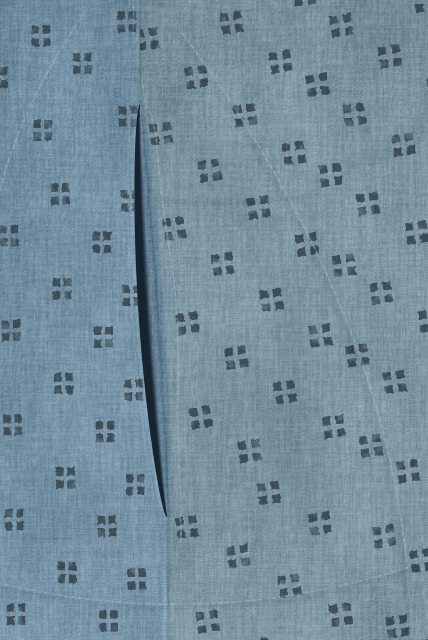
A WebGL 2 fragment shader for this texture:

```glsl
#version 300 es
precision highp float;
// Faded chambray garment with a pocket slit, stitched seams and block-printed motifs.
// Two bent lattices place the four-square prints; the slit and seams are curves,
// and stretched value noise gives the warp, weft and soft wrinkles.
uniform vec2 u_resolution;
out vec4 outColor;

const float CLOTH_HEIGHT = 768.0; // cloth units from top to bottom
const float PI = 3.14159;
const vec3 LEFT_CLOTH = vec3(0.455, 0.567, 0.645);
const vec3 RIGHT_CLOTH = vec3(0.482, 0.578, 0.630);
const vec3 INK = vec3(0.23, 0.295, 0.335);
const vec3 THREAD = vec3(0.62, 0.71, 0.76);
const vec3 SHADOW = vec3(0.085, 0.14, 0.185);
const vec3 LINING = vec3(0.35, 0.46, 0.54);

float hash(vec2 p) {
  return fract(sin(dot(p, vec2(127.1, 311.7))) * 43758.5453);
}

float noise(vec2 p) {
  vec2 i = floor(p), f = fract(p);
  f = f * f * (3.0 - 2.0 * f);
  return mix(mix(hash(i), hash(i + vec2(1, 0)), f.x),
             mix(hash(i + vec2(0, 1)), hash(i + vec2(1, 1)), f.x), f.y);
}

float fbm(vec2 p) {
  float sum = 0.0, amp = 0.5;
  for (int i = 0; i < 4; i++) {
    sum += amp * noise(p);
    p = p * 2.03 + 17.0;
    amp *= 0.5;
  }
  return sum;
}

// Four small squares around a centre, mirrored from one
float motif(vec2 d, float tilt, vec2 gap, vec2 halfSize, float wobble, float aa) {
  if (dot(d, d) > 500.0) return 0.0;
  float c = cos(tilt), s = sin(tilt);
  d = vec2(c * d.x - s * d.y, s * d.x + c * d.y);
  vec2 e = abs(abs(d) - gap) - halfSize;
  return 1.0 - smoothstep(-aa, aa, max(e.x, e.y) + wobble);
}

// Print centres left of the slit; rows above the diagonal seam are shifted
vec2 leftCentre(float k, float j) {
  float odd = mod(k, 2.0);
  float y = 510.0 + 4.0 * k - 54.0 * odd + 113.5 * j;
  float x = 15.0 + 69.0 * k - 6.8 * k * k + 0.018 * (y - 500.0);
  if (abs(y - 175.0) < 12.0) return vec2(-99.0);
  if (y < 190.0) {
    x -= 22.0 * sin(k * PI / 3.0) + 9.0 * step(k, 0.5);
    y += k < 1.5 ? 37.0 : 12.0;
  }
  return vec2(x, y);
}

// Print centres right of the slit; the lower rows slip sideways
vec2 rightCentre(float k, float j) {
  float past = step(3.5, k);
  float x = 177.0 + 58.5 * k - 14.0 * (past + step(4.5, k)) + 16.0 * j;
  float y = 47.0 + 45.5 * k - 11.0 * max(k - 3.0, 0.0) - 8.0 * past + (113.5 - 1.3 * k) * j;
  if (y > 570.0 && k < 3.5) {
    x += -34.0 + 0.08 * (y - 600.0);
    y += 18.0 - 4.0 * k;
  }
  return vec2(x, y);
}

// Broken pale thread along a curve
float stitch(float dist, float along, float aa) {
  float dash = smoothstep(0.1, 0.3, abs(fract(along / 8.0) - 0.5));
  float line = 1.0 - smoothstep(0.4, 0.8 + aa, abs(dist));
  return line * (0.3 + 0.7 * dash) * (0.45 + 0.55 * noise(vec2(along * 0.2, 3.0)));
}

float band(float v, float lo, float hi, float soft) {
  return smoothstep(lo - soft, lo + soft, v) * (1.0 - smoothstep(hi - soft, hi + soft, v));
}

void main() {
  float aa = 0.6 * CLOTH_HEIGHT / u_resolution.y;
  vec2 p = vec2(gl_FragCoord.x, u_resolution.y - gl_FragCoord.y) / u_resolution.y * CLOTH_HEIGHT;

  // Slit outline
  float t = clamp((p.y - 125.0) / 495.0, 0.0, 1.0);
  float bulge = pow(max(sin(PI * t), 0.0), 0.6);
  float lip = 168.0 + 32.0 * t - 18.0 * bulge;
  float panel = 168.0 + 34.0 * t + 11.0 * bulge;
  float onRight = smoothstep(-aa, aa, p.x - panel);
  float onLeft = 1.0 - smoothstep(-aa, aa, p.x - lip);

  // Cloth tone, wrinkles and weave
  vec3 cloth = mix(LEFT_CLOTH, RIGHT_CLOTH, onRight);
  float weave = 0.075 * (noise(p * vec2(0.6, 0.045)) - 0.5) + 0.05 * (noise(p * vec2(0.05, 0.55)) - 0.5);
  weave += 0.08 * (noise(vec2(p.x + 0.4 * p.y, p.y) * 0.62) - 0.5);
  float folds = 0.11 * (fbm(p * vec2(0.014, 0.008) + 4.0) - 0.47);
  float crease = exp(-pow((p.y - 241.0 - 4.0 * sin(p.x * 0.03)) / 4.0, 2.0)) * band(p.x, 190.0, 365.0, 12.0);
  cloth += weave * vec3(1.1, 1.0, 0.85) + folds + 0.025 * (p.y / CLOTH_HEIGHT - 0.5) - 0.025 * crease;

  // Block prints
  float wobble = 2.2 * (noise(p * 0.35) - 0.5);
  float ink = 0.0;
  for (int k = -1; k < 8; k++) {
    for (int j = -5; j < 7; j++) {
      float col = float(k), row = float(j);
      ink = max(ink, onRight * motif(p - rightCentre(col, row), 0.15, vec2(8.0), vec2(4.9), wobble, aa));
      if (k >= 0 && k < 4)
        ink = max(ink, onLeft * motif(p - leftCentre(col, row), 0.02, vec2(6.7, 7.6), vec2(4.4, 5.0), wobble, aa));
    }
  }
  float wear = smoothstep(0.12, 0.5, noise(p * 0.13 + 9.0)) * 0.35 + 0.6;
  cloth = mix(cloth, INK + 0.5 * weave, ink * wear);

  // Seams: left diagonal, right arc, hem, and both sides of the slit
  float s = (p.y - 35.0) / 640.0;
  float diagonal = (p.x - 112.0 + 0.72 * p.y - 0.001 * p.y * p.y) * 0.85;
  float arc = (p.x - 215.0 - 481.0 * s + 208.0 * s * s) * 0.86;
  float hem = p.y - 700.0 - 0.24 * p.x + 0.00057 * p.x * p.x;
  float facing = p.x - panel - 13.0 * smoothstep(90.0, 170.0, p.y) - 3.0 * sin(p.y * 0.021);
  float thread = stitch(diagonal, p.y, aa) * band(p.y, 14.0, 230.0, 3.0);
  thread = max(thread, stitch(arc, p.y, aa) * band(p.y, 35.0, 676.0, 3.0));
  thread = max(thread, stitch(hem, p.x, aa) * band(p.x, -9.0, 490.0, 3.0));
  thread = max(thread, stitch(facing, p.y, aa) * band(p.y, 90.0, 655.0, 4.0));
  thread = max(thread, 0.6 * stitch(p.x - lip + 8.0, p.y, aa) * band(p.y, -9.0, 610.0, 4.0));
  cloth -= 0.03 * exp(-pow((hem - 4.0) / 4.0, 2.0)) + 0.03 * exp(-pow((arc + 5.0) / 5.0, 2.0)) * step(0.0, s);
  cloth = mix(cloth, THREAD, 0.75 * thread);

  // Slit: folded lip, deep shadow and lining behind it
  cloth += 0.05 * exp(-pow((p.x - lip + 2.0) / 2.0, 2.0));
  cloth -= 0.07 * exp(-pow((p.x - panel) / 2.5, 2.0)) * (1.0 - 0.5 * bulge);
  float across = (p.x - lip) / max(panel - lip, 0.5);
  vec3 inside = mix(SHADOW, LINING + weave + 0.07 * across, smoothstep(0.28, 0.55, across));
  inside -= 0.07 * exp(-pow((across - 0.78) / 0.08, 2.0));
  float opening = (1.0 - onLeft) * (1.0 - onRight) * band(p.y, 125.0, 620.0, 1.5);
  outColor = vec4(clamp(mix(cloth, inside, opening), 0.0, 1.0), 1.0);
}
```
